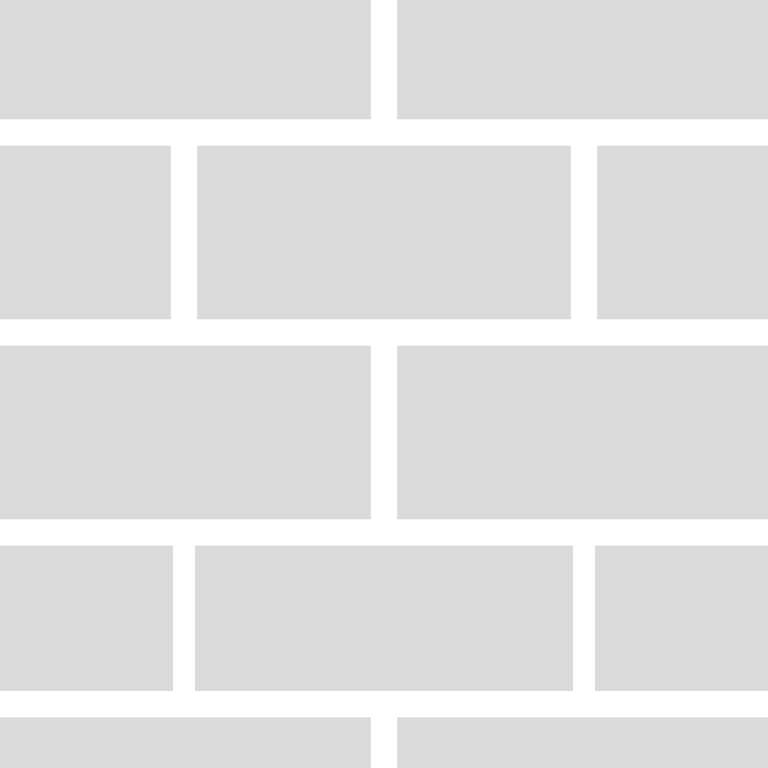
A WebGL 2 fragment shader for this pattern:

```glsl
#version 300 es
precision highp float;
// Running-bond brick wall: flat grey bricks with white mortar, one shorter course.

uniform vec2 u_resolution;
out vec4 fragColor;

const vec3 BRICK_COLOR = vec3(0.855);
const vec3 MORTAR_COLOR = vec3(1.0);

const float BRICK_PITCH = 0.5208;    // brick length plus joint
const float COURSE_PITCH = 0.2604;   // course height plus joint
const float TOP_JOINT_Y = 0.8275;
const int BED_JOINTS = 4;
const int SHORT_COURSE = 3;
const float SHORT_COURSE_CUT = 0.0368;
const float JOINT_WIDTH = 0.0343;
const float NARROW_JOINT_WIDTH = 0.0286;

// Coverage of a strip, from the distance to its centre line.
float strip(float dist, float width, float pixel) {
    return clamp((0.5 * width - dist) / pixel + 0.5, 0.0, 1.0);
}

// Distance to the nearest of evenly spaced lines.
float lineDistance(float x, float origin, float pitch) {
    return abs(fract((x - origin) / pitch + 0.5) - 0.5) * pitch;
}

// Height of a bed joint, counted downward from the top.
float bedJointY(int index) {
    float cut = index >= SHORT_COURSE ? SHORT_COURSE_CUT : 0.0;
    return TOP_JOINT_Y - float(index) * COURSE_PITCH + cut;
}

float mortarMask(vec2 p, vec2 pixel) {
    // Bed joints; the number passed gives the course.
    float bed = 0.0;
    int course = 0;
    for (int i = 0; i < BED_JOINTS; i++) {
        float y = bedJointY(i);
        bed = max(bed, strip(abs(p.y - y), JOINT_WIDTH, pixel.y));
        course += p.y < y ? 1 : 0;
    }

    // Upright joints, shifted half a brick on alternate courses.
    float origin = 0.5 + 0.5 * BRICK_PITCH * float(course % 2);
    float width = course == SHORT_COURSE ? NARROW_JOINT_WIDTH : JOINT_WIDTH;
    float upright = strip(lineDistance(p.x, origin, BRICK_PITCH), width, pixel.x);
    return max(bed, upright);
}

void main() {
    vec2 p = gl_FragCoord.xy / u_resolution;
    float mortar = mortarMask(p, 1.0 / u_resolution);
    fragColor = vec4(mix(BRICK_COLOR, MORTAR_COLOR, mortar), 1.0);
}
```
